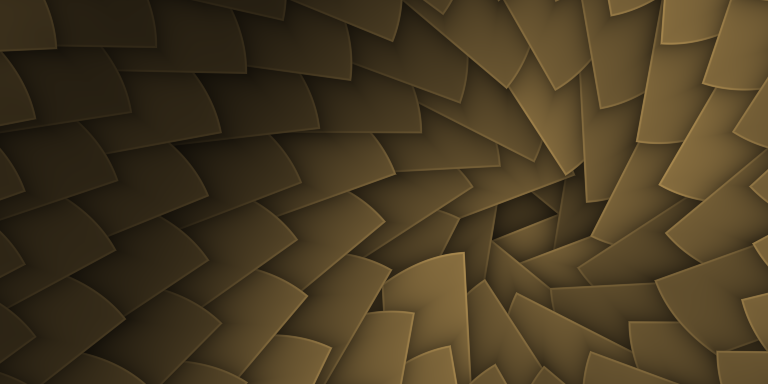
Write a WebGL 2 fragment shader that draws this background.

```glsl
#version 300 es
precision highp float;

uniform vec2 u_resolution;
out vec4 fragColor;

const float TAU = 6.2831853;
const int RINGS = 8;
const vec2 CENTER = vec2(1.368, 0.408);
const vec3 BRONZE = vec3(1.0, 0.81, 0.465);

// Per ring: radius of the tile tips, angle of the first tile, lean from the radial direction
const float RADIUS[RINGS] = float[](0.129, 0.188, 0.170, 0.363, 0.592, 0.827, 1.066, 1.304);
const float START[RINGS] = float[](-0.37, 3.386, 0.14, 3.88, 4.72, 4.76, 3.17, 3.14);
const float LEAN[RINGS] = float[](3.15, 2.70, 1.24, 0.734, 0.562, 0.483, 0.437, 0.409);

vec2 direction(float angle) {
    return vec2(cos(angle), sin(angle));
}

// Signed distance to a blade: straight sides and a curved tip at the origin
float bladeDistance(vec2 p, vec2 size) {
    float slope = 3.0 * p.y;
    float tip = (1.5 * p.y * p.y - p.x) / sqrt(1.0 + slope * slope);
    float sides = max(-p.y, p.y - size.y);
    return max(max(tip, sides), p.x - size.x);
}

// Diagonal light with a faint lift in the far corner
float lightAt(vec2 p) {
    float diagonal = smoothstep(0.12, 1.05, p.x - 0.5 * p.y);
    float haze = smoothstep(1.15, 1.5, distance(p, CENTER)) * smoothstep(0.6, 1.0, p.y);
    return mix(0.170, 0.425, diagonal) + 0.05 * haze;
}

// Layered sines give each tile its own tone
float tileTone(float angle, float ring) {
    float broad = cos(2.0 * (angle - 2.62));
    float fine = cos(5.0 * (angle + 0.35) + 3.1 * (ring - 2.0));
    return 1.0 + 0.13 * broad + 0.09 * fine;
}

// Lay one tile and its soft shadow over the colour below
vec3 layTile(vec3 below, float d, float light, float pixel) {
    float shadow = 0.34 * exp(-max(d, 0.0) / 0.034);
    float cover = 1.0 - smoothstep(-0.6 * pixel, 0.6 * pixel, d);
    float rim = 1.0 - smoothstep(0.0, 0.0015 + 1.2 * pixel, abs(d + 0.003));
    float glow = 0.06 * exp(min(d, 0.0) / 0.03);
    vec3 face = BRONZE * light * (1.0 + glow + 0.24 * rim);
    return mix(below * (1.0 - shadow), face, cover);
}

// Tiles of one ring, each overlapping the one before
vec3 layRing(vec3 color, vec2 p, int ring, float light, float pixel) {
    float radius = RADIUS[ring];
    int count = max(1, int(floor(TAU * float(ring))));
    vec2 size = min(vec2(0.45, 0.24), radius * vec2(3.0, 1.3));
    for (int i = 0; i < count; i++) {
        float angle = START[ring] + TAU * float(i) / float(count);
        vec2 along = direction(angle - LEAN[ring]);
        vec2 offset = p - radius * direction(angle);
        vec2 local = vec2(dot(offset, along), dot(offset, vec2(-along.y, along.x)));
        float d = bladeDistance(local, size);
        if (d < 0.2) {
            color = layTile(color, d, light * tileTone(angle, float(ring)), pixel);
        }
    }
    return color;
}

void main() {
    vec2 p = gl_FragCoord.xy / u_resolution.y;
    float pixel = 1.0 / u_resolution.y;
    float light = lightAt(p);

    // Mirrored frame, so angles grow clockwise from the left
    vec2 q = (p - CENTER) * vec2(-1.0, 1.0);

    // Paint from the core outwards
    vec3 color = BRONZE * 0.36;
    for (int ring = 0; ring < RINGS; ring++) {
        color = layRing(color, q, ring, light, pixel);
    }
    fragColor = vec4(color, 1.0);
}
```
